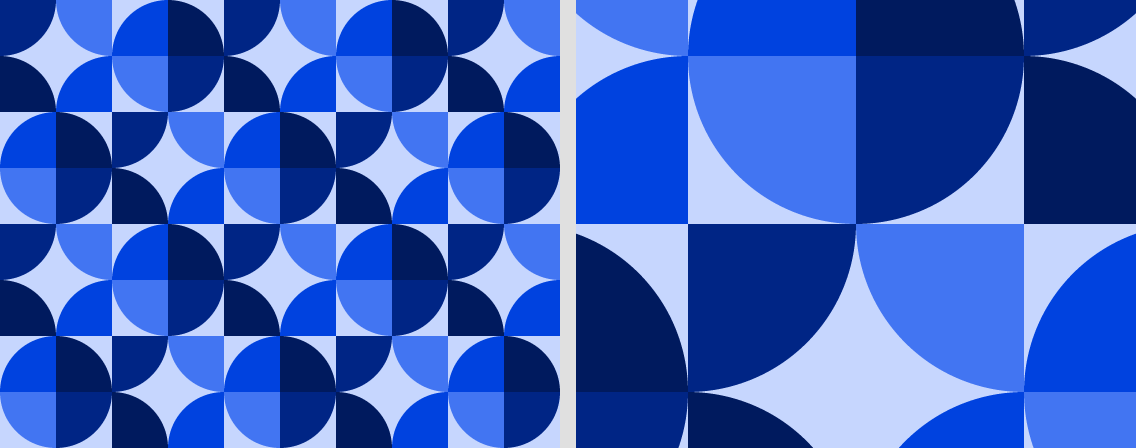
Left: the whole. Right: its middle third, enlarged.
Write a Shadertoy shader that draws this pattern.

```glsl
const vec2 TILE_COUNT = vec2(5.0, 4.0);
const float DISC_RADIUS = 0.5;
const int SAMPLES = 4;

const vec3 PALE = vec3(0.775, 0.84, 0.995);
const vec3 SKY = vec3(0.26, 0.46, 0.95);
const vec3 ROYAL = vec3(0.0, 0.26, 0.875);
const vec3 NAVY = vec3(0.0, 0.145, 0.52);
const vec3 MIDNIGHT = vec3(0.0, 0.1, 0.37);

// Colour of a disc quarter, chosen by the offset from the disc centre
vec3 quarterColor(vec2 offset) {
    vec3 upper = offset.x < 0.0 ? ROYAL : MIDNIGHT;
    vec3 lower = offset.x < 0.0 ? SKY : NAVY;
    return offset.y < 0.0 ? lower : upper;
}

// Checkerboard of whole discs and four-pointed stars
vec3 tileColor(vec2 p) {
    vec2 cell = floor(p);
    vec2 local = p - cell;
    bool isDisc = mod(cell.x + cell.y, 2.0) < 0.5;

    // A star is the gap left by quarter discs on the tile corners
    vec2 center = isDisc ? vec2(0.5) : step(0.5, local);
    vec2 offset = local - center;
    return length(offset) < DISC_RADIUS ? quarterColor(offset) : PALE;
}

// Average a grid of samples to smooth arcs and straight seams alike
vec3 smoothTiles(vec2 pixel, vec2 resolution) {
    vec3 sum = vec3(0.0);
    for (int y = 0; y < SAMPLES; y++) {
        for (int x = 0; x < SAMPLES; x++) {
            vec2 jitter = (vec2(x, y) + 0.5) / float(SAMPLES) - 0.5;
            sum += tileColor((pixel + jitter) / resolution * TILE_COUNT);
        }
    }
    return sum / float(SAMPLES * SAMPLES);
}

void mainImage(out vec4 fragColor, in vec2 fragCoord) {
    fragColor = vec4(smoothTiles(fragCoord, iResolution.xy), 1.0);
}
```
